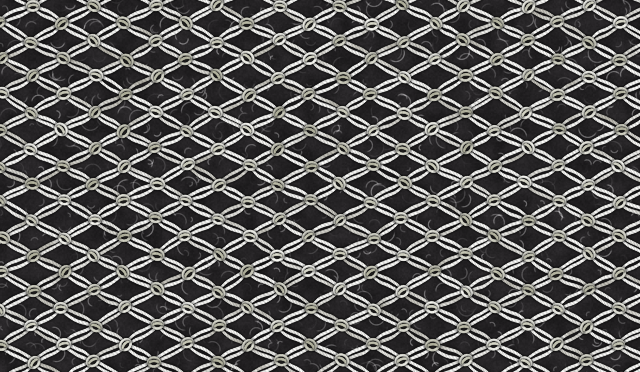
This texture is drawn by a Shadertoy shader. Its source:

```glsl
// Knotted net of paired white yarns over black cloth. Knots sit on a diagonal
// lattice; each pixel loops over the nearby knots, laying two bowed strands
// per leg, then a ringed knot on top. Lengths are in mesh heights.

const vec2 MESH = vec2(1.735, 1.0);   // width and height of one mesh
const float MESHES_DOWN = 10.44;

float hash(vec2 p) {
    vec3 q = fract(vec3(p.xyx) * 0.1031);
    q += dot(q, q.yzx + 33.33);
    return fract((q.x + q.y) * q.z);
}

vec2 hash2(vec2 p) {
    return vec2(hash(p), hash(p + 71.7));
}

float noise(vec2 p) {
    vec2 i = floor(p), f = fract(p);
    f = f * f * (3.0 - 2.0 * f);
    return mix(mix(hash(i), hash(i + vec2(1, 0)), f.x),
               mix(hash(i + vec2(0, 1)), hash(i + vec2(1, 1)), f.x), f.y);
}

// Lattice index to position, with a little slack in the net
vec2 knotAt(vec2 id) {
    vec2 slack = (hash2(id + 200.0) - 0.5) * vec2(0.13, 0.10);
    return 0.5 * vec2(id.x + id.y, id.x - id.y) * MESH + slack;
}

// Lays a rounded yarn with a soft contact shadow; d is the distance to its axis
void layYarn(inout vec3 col, float d, float halfWidth, vec3 tint, float px) {
    float r = clamp(d / halfWidth, 0.0, 1.0);
    float roundness = mix(0.5, 1.0, sqrt(1.0 - r * r));
    col *= mix(0.6, 1.0, smoothstep(0.0, 0.07, d - halfWidth));
    float cover = 1.0 - smoothstep(-0.5 * px, 0.5 * px, d - halfWidth);
    col = mix(col, tint * roundness, cover);
}

// One leg: two twisted strands that part between their knots
void layLeg(inout vec3 col, vec2 p, vec2 a, vec2 b, vec2 seed, float px) {
    float t = clamp((p.x - a.x) / (b.x - a.x), 0.0, 1.0);
    float bow = 0.02 + 0.04 * hash(seed + 5.0);
    float axis = mix(a.y, b.y, t + bow * sin(6.2832 * t));
    for (int k = 0; k < 2; k++) {
        float side = float(2 * k - 1);
        vec2 id = seed + 13.0 * float(k);
        float gap = 0.055 + (0.01 + 0.045 * hash(id)) * sin(3.1416 * t);
        float wobble = 0.025 * (noise(vec2(t * 4.0, hash(id) * 90.0)) - 0.5);
        vec2 q = p - vec2(mix(a.x, b.x, t), axis + side * gap + wobble);
        float ply = 0.93 + 0.07 * sin(58.0 * t + 45.0 * q.y);
        float wear = smoothstep(0.55, 1.0, hash(id + 3.0)) * noise(p * 3.0);
        vec3 tint = mix(vec3(1.0, 1.0, 0.99), vec3(0.72, 0.71, 0.67), wear);
        float width = 0.043 + 0.009 * noise(p * 7.0 + id);
        layYarn(col, length(q * vec2(1.0, 0.88)), width, tint * ply, px);
    }
}

// A knot: ring around a dark eye, crossed by a tilted duller strand
void layKnot(inout vec3 col, vec2 q, vec2 id, float px) {
    float turn = (hash(id + 9.0) - 0.5) * 1.8;
    float c = cos(turn), s = sin(turn);
    q = mat2(c, -s, s, c) * q;
    float radius = 0.125 + 0.025 * hash(id + 4.0);
    float ring = length(q * vec2(0.9, 1.08));
    float eye = 1.0 - smoothstep(-px, px, ring - radius);
    col = mix(col, vec3(0.16, 0.155, 0.15), eye);
    float dull = hash(id + 6.0);
    vec3 tint = mix(vec3(0.96, 0.96, 0.94), vec3(0.78, 0.78, 0.72), dull);
    layYarn(col, abs(ring - radius), 0.044, tint, px);
    vec2 bar = vec2(q.x - clamp(q.x, -0.11, 0.11), q.y - 0.03 + 2.0 * q.x * q.x);
    layYarn(col, length(bar), 0.042, tint * vec3(0.88, 0.88, 0.84), px);
}

// Black cloth with faint grain and loose curled fibres
vec3 cloth(vec2 p, vec2 cell, float px) {
    float shade = 0.72 + 0.36 * noise(p * 3.0) + 0.2 * (noise(p * 22.0) - 0.5);
    vec3 col = vec3(0.155, 0.147, 0.155) * shade;
    vec2 middle = 0.5 * vec2(cell.x + cell.y + 1.0, cell.x - cell.y) * MESH;
    for (int k = 0; k < 4; k++) {
        vec2 id = cell + 300.0 + 17.0 * float(k);
        vec2 q = p - middle - (hash2(id) - 0.5) * vec2(1.2, 0.6);
        float radius = 0.06 + 0.2 * hash(id + 2.0);
        float heading = 6.2832 * hash(id + 8.0);
        float facing = dot(q, vec2(cos(heading), sin(heading))) / max(length(q), 0.001);
        float hair = 1.0 - smoothstep(0.004, 0.006 + px, abs(length(q) - radius));
        col += 0.3 * hash(id + 1.0) * hair * smoothstep(0.1, 0.6, facing);
    }
    return col;
}

void mainImage(out vec4 fragColor, in vec2 fragCoord) {
    float px = MESHES_DOWN / iResolution.y;
    vec2 p = fragCoord * px - vec2(0.03, 0.79);
    vec2 grid = p / MESH;
    vec2 cell = floor(vec2(grid.x + grid.y, grid.x - grid.y));
    vec3 col = cloth(p, cell, px);

    // Legs rise and fall to the right of every knot
    for (int n = 0; n < 9; n++) {
        vec2 id = cell + vec2(n % 3 - 1, n / 3 - 1);
        vec2 knot = knotAt(id);
        layLeg(col, p, knot, knotAt(id + vec2(1, 0)), id + 100.0, px);
        layLeg(col, p, knot, knotAt(id + vec2(0, 1)), id + 150.0, px);
    }
    for (int n = 0; n < 9; n++) {
        vec2 id = cell + vec2(n % 3 - 1, n / 3 - 1);
        layKnot(col, p - knotAt(id), id + 120.0, px);
    }

    // Fine fibre grain over everything
    col *= 0.94 + 0.12 * noise(p * 30.0);
    fragColor = vec4(clamp(col, 0.0, 1.0), 1.0);
}
```
